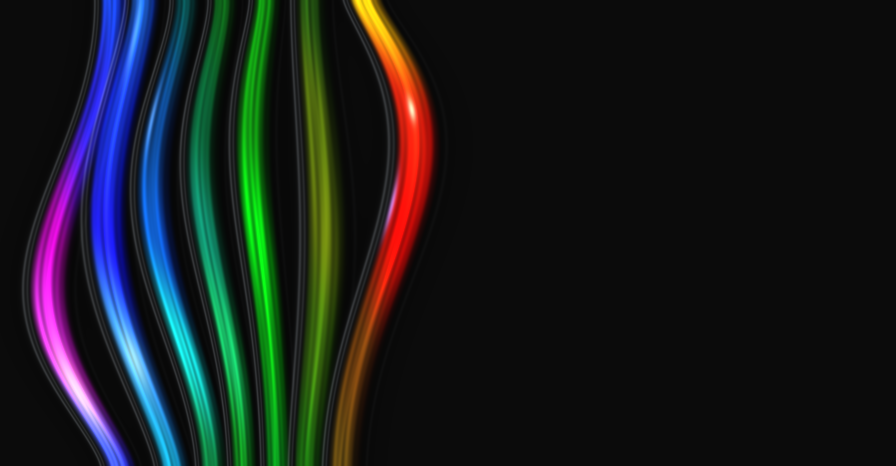
A Shadertoy shader for this background:

```glsl
// Seven glossy neon glass tubes bulging across the left half of a near-black field.

// Lengths are in canvas units: the canvas is UNITS tall, t runs 0 (top) to 1 (bottom).
const float UNITS = 400.0;
const float PI = 3.14159;
const int TUBES = 7;
const vec3 BACKGROUND = vec3(0.042);
const vec3 GLASS = vec3(0.21, 0.22, 0.23);
const float STREAK_DEPTH = 0.28;

// Shape of each tube: end positions, sideways bulge, its height, sharpness, width
const float TOP_X[TUBES] = float[](97.0, 123.0, 160.0, 192.0, 228.0, 266.0, 312.0);
const float BOTTOM_X[TUBES] = float[](102.0, 148.0, 182.0, 209.0, 238.0, 264.0, 294.0);
const float BULGE[TUBES] = float[](-60.0, -45.0, -39.0, -26.0, -16.0, 14.0, 50.0);
const float PEAK[TUBES] = float[](0.625, 0.51, 0.44, 0.38, 0.33, 0.52, 0.33);
const float POWER[TUBES] = float[](1.3, 1.3, 1.8, 2.2, 2.3, 1.5, 2.0);
const float WIDTH[TUBES] = float[](1.0, 1.0, 0.9, 0.86, 0.9, 1.05, 1.1);

// Colours of the tubes at five evenly spaced heights
const vec3 HUE_TOP[TUBES] = vec3[](
    vec3(0.10, 0.28, 0.95), vec3(0.10, 0.36, 0.80), vec3(0.02, 0.27, 0.27),
    vec3(0.04, 0.36, 0.08), vec3(0.05, 0.52, 0.05), vec3(0.12, 0.30, 0.05),
    vec3(0.98, 0.82, 0.05));
const vec3 HUE_UPPER[TUBES] = vec3[](
    vec3(0.17, 0.15, 1.00), vec3(0.10, 0.22, 0.92), vec3(0.04, 0.25, 0.52),
    vec3(0.03, 0.37, 0.20), vec3(0.05, 0.55, 0.05), vec3(0.30, 0.40, 0.04),
    vec3(1.00, 0.14, 0.05));
const vec3 HUE_MIDDLE[TUBES] = vec3[](
    vec3(0.72, 0.03, 0.70), vec3(0.12, 0.12, 1.00), vec3(0.05, 0.36, 0.80),
    vec3(0.05, 0.52, 0.40), vec3(0.02, 0.82, 0.06), vec3(0.36, 0.44, 0.04),
    vec3(0.90, 0.04, 0.02));
const vec3 HUE_LOWER[TUBES] = vec3[](
    vec3(0.96, 0.22, 0.98), vec3(0.25, 0.62, 0.95), vec3(0.08, 0.80, 0.80),
    vec3(0.08, 0.72, 0.38), vec3(0.03, 0.62, 0.06), vec3(0.22, 0.42, 0.04),
    vec3(0.42, 0.22, 0.04));
const vec3 HUE_BOTTOM[TUBES] = vec3[](
    vec3(0.24, 0.32, 0.98), vec3(0.08, 0.60, 0.76), vec3(0.05, 0.50, 0.25),
    vec3(0.05, 0.52, 0.10), vec3(0.03, 0.58, 0.10), vec3(0.10, 0.42, 0.05),
    vec3(0.36, 0.26, 0.05));

// Glints: tube index, height t, sideways offset, length in t
const int GLINTS = 6;
const vec4 GLINT[GLINTS] = vec4[](
    vec4(0.0, 0.84, 0.0, 0.09), vec4(1.0, 0.77, 0.0, 0.06),
    vec4(1.0, 0.07, -3.0, 0.09), vec4(2.0, 0.26, -7.0, 0.07),
    vec4(6.0, 0.235, 0.0, 0.025), vec4(6.0, 0.44, -13.0, 0.06));
const vec3 GLINT_COLOR[GLINTS] = vec3[](
    vec3(0.40, 0.62, 0.10), vec3(0.35, 0.25, 0.0), vec3(0.22, 0.30, 0.28),
    vec3(0.25, 0.28, 0.32), vec3(0.50, 0.75, 0.70), vec3(0.40, 0.42, 0.75));
const float GLINT_WIDTH[GLINTS] = float[](7.0, 6.0, 2.0, 2.0, 3.0, 2.2);

float bell(float x, float width) {
    return exp(-x * x / (width * width));
}

// 0 at both ends and 1 at the tube's peak height
float bulgeShape(int i, float t) {
    float warped = pow(t, log(0.5) / log(PEAK[i]));
    return pow(max(sin(PI * warped), 0.0), POWER[i]);
}

vec3 tubeHue(int i, float t) {
    float s = clamp(t, 0.0, 1.0) * 4.0;
    vec3 c = mix(HUE_TOP[i], HUE_UPPER[i], smoothstep(0.0, 1.0, s));
    c = mix(c, HUE_MIDDLE[i], smoothstep(1.0, 2.0, s));
    c = mix(c, HUE_LOWER[i], smoothstep(2.0, 3.0, s));
    return mix(c, HUE_BOTTOM[i], smoothstep(3.0, 4.0, s));
}

// Long reflections that drift slowly across the tube
float streaks(float d, float t, float seed) {
    float broad = sin(d * 0.55 + 2.0 * sin(t * 4.0 + seed));
    float fine = sin(d * 1.15 - 3.0 * t + seed * 2.3);
    return 1.0 + STREAK_DEPTH * (0.65 * broad + 0.35 * fine);
}

vec3 addTube(vec3 color, int i, float x, float t) {
    float shape = bulgeShape(i, t);
    float center = mix(TOP_X[i], BOTTOM_X[i], t) + BULGE[i] * shape;
    float offset = x - center;
    float d = offset / (WIDTH[i] * (0.82 + 0.25 * shape));

    // Dark body with thin glass rims
    color *= 1.0 - 0.6 * bell(d, 23.0);
    color += GLASS * (0.65 * bell(d + 19.0, 1.2) + 0.4 * bell(d + 15.5, 1.1)
                    + 0.22 * bell(d + 17.0, 4.5) + 0.1 * bell(d - 23.0, 1.5));

    // Lit core: crisp on the left, fading on the right
    vec3 hue = tubeHue(i, t - 0.004 * d);
    hue = mix(hue, hue * hue, smoothstep(1.0, 16.0, d));
    float core = smoothstep(-15.0, -6.0, d) * (1.0 - smoothstep(3.0, 20.0, d));
    color += hue * core * streaks(d, t, float(i));
    color += hue * 0.22 * core * bell(d + 3.0 - 4.0 * sin(3.0 * t), 1.6);

    for (int g = 0; g < GLINTS; g++) {
        if (int(GLINT[g].x) != i) continue;
        color += GLINT_COLOR[g] * bell(offset - GLINT[g].z, GLINT_WIDTH[g])
               * bell(t - GLINT[g].y, GLINT[g].w);
    }
    return color;
}

void mainImage(out vec4 fragColor, in vec2 fragCoord) {
    vec2 p = fragCoord / iResolution.y;
    float t = clamp(1.0 - p.y, 0.0, 1.0);
    vec3 color = BACKGROUND;
    for (int i = 0; i < TUBES; i++) color = addTube(color, i, p.x * UNITS, t);
    fragColor = vec4(clamp(color, 0.0, 1.0), 1.0);
}
```
